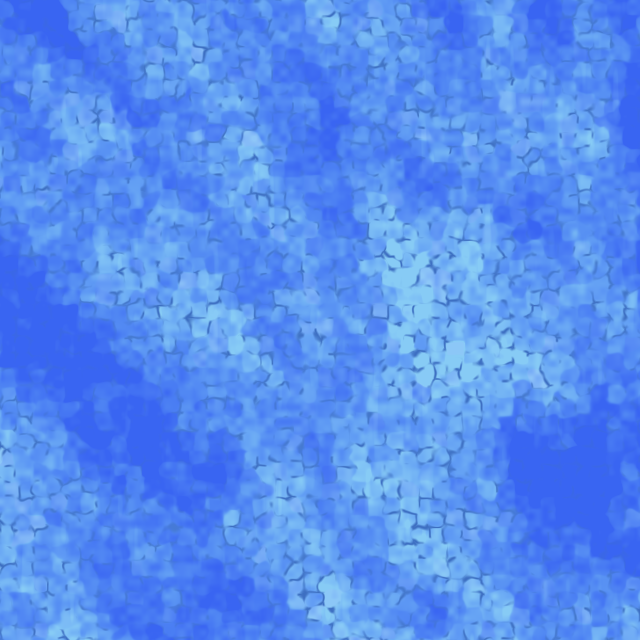
This texture is drawn by a three.js fragment shader. Its source:

```glsl
// Shimmering blue mosaic: small rounded-square cells take their tone from
// steep, slanting light and dark patches. Cells come from a softened Voronoi
// search; short dark joint ticks, thin upright streaks and grain lie on top.

varying vec2 vUv;

const vec3 DEEP_BLUE = vec3(0.235, 0.410, 0.950);
const vec3 SKY_BLUE = vec3(0.490, 0.745, 0.960);
const vec3 JOINT_BLUE = vec3(0.240, 0.435, 0.760);
const vec3 VIOLET_SHIFT = vec3(0.030, -0.020, 0.010);
const float MID_GREEN_LIFT = 0.015;
const float CELLS = 40.0;

float hash(vec2 p) {
  vec3 q = fract(vec3(p.xyx) * 0.1031);
  q += dot(q, q.yzx + 33.33);
  return fract((q.x + q.y) * q.z);
}

vec2 hash2(vec2 p) {
  return vec2(hash(p + 17.0), hash(p + 71.0));
}

float noise(vec2 p) {
  vec2 cell = floor(p);
  vec2 f = fract(p);
  f = f * f * (3.0 - 2.0 * f);
  float low = mix(hash(cell), hash(cell + vec2(1.0, 0.0)), f.x);
  float high = mix(hash(cell + vec2(0.0, 1.0)), hash(cell + 1.0), f.x);
  return mix(low, high, f.y);
}

// Broad tone of the patches, stretched upward and leaning to the left
float patchTone(vec2 uv) {
  vec2 q = vec2(uv.x * 6.0 + uv.y * 2.4, uv.y * 3.6) + 4.0;
  float sum = 0.46 * noise(q) + 0.32 * noise(q * 2.1 + 9.0)
            + 0.22 * noise(q * 4.3 + 23.0);
  return 0.33 + (sum - 0.5) * 2.35;
}

// Distance with rounded-square contours
float squareDistance(vec2 d) {
  vec2 s = d * d * d;
  return pow(dot(s, s) + 1e-9, 1.0 / 6.0);
}

// Returns blended tone, blended tint and the gap between the nearest two cells
vec3 mosaic(vec2 p, float count) {
  vec2 base = floor(p);
  vec2 blend = vec2(0.0);
  float total = 0.0;
  float nearest = 9.0;
  float second = 9.0;
  for (int y = -1; y <= 1; y++) {
    for (int x = -1; x <= 1; x++) {
      vec2 id = base + vec2(float(x), float(y));
      vec2 centre = id + 0.5 + (hash2(id) - 0.5) * 0.6;
      float d = squareDistance(p - centre);
      float tone = patchTone(centre / count);
      float variation = mix(0.24, 0.62, clamp(tone, 0.0, 1.0));
      tone += (hash(id + 131.0) - 0.5) * variation;
      float weight = exp(-15.0 * d);
      blend += weight * vec2(tone, hash(id + 211.0));
      total += weight;
      second = min(second, max(nearest, d));
      nearest = min(nearest, d);
    }
  }
  return vec3(blend / total, second - nearest);
}

// Short soft ticks of joint, densest in light patches
float jointMask(vec2 uv, float gap, float tone) {
  float line = 1.0 - smoothstep(0.0, 0.28, gap);
  float broken = smoothstep(0.45, 0.85, noise(uv * 85.0 + 5.0));
  return line * broken * mix(0.25, 1.0, clamp(tone * 1.3, 0.0, 1.0));
}

void main() {
  // Slightly wavy cell outlines
  vec2 wave = vec2(noise(vUv * 60.0 + 3.0), noise(vUv * 60.0 + 81.0)) - 0.5;
  vec3 cells = mosaic(vUv * CELLS + wave * 0.35 + 2.0, CELLS);

  // Small spots and upright streaks, calmer in the dark patches
  float lively = mix(0.5, 1.1, clamp(cells.x * 1.5, 0.0, 1.0));
  float grain = noise(vUv * 88.0 + 41.0) - 0.5;
  float streak = smoothstep(0.70, 0.95, noise(vUv * vec2(80.0, 24.0) + 13.0));
  float tone = cells.x + lively * (grain * 0.42 + streak * 0.16);
  tone = clamp(tone, -0.04, 1.15);

  // Blue ramp, faint violet cells and dark joints
  float shade = clamp(tone, 0.0, 1.0);
  vec3 color = mix(DEEP_BLUE, SKY_BLUE, tone);
  color.g += MID_GREEN_LIFT * 4.0 * shade * (1.0 - shade);
  color += VIOLET_SHIFT * smoothstep(0.70, 1.0, cells.y) * shade;
  color = mix(color, JOINT_BLUE, jointMask(vUv, cells.z, tone));
  gl_FragColor = vec4(color, 1.0);
}
```
